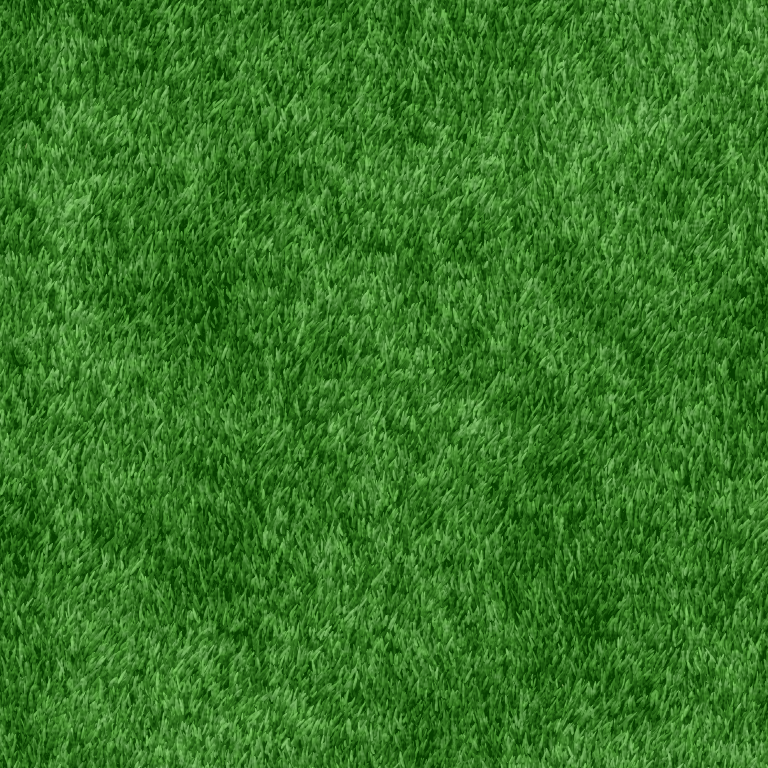
This texture is drawn by a Shadertoy shader. Its source:

```glsl
// Dense lawn seen from above: fine, slightly curved blades leaning mostly up and right.
// Jittered cells scatter tapered blades in painter's order, from shaded depth to lit tips,
// then fine mottling and broad soft patches vary the tone before it becomes a green.

const vec3 DARK_GREEN  = vec3(0.09, 0.32, 0.04);
const vec3 MID_GREEN   = vec3(0.20, 0.46, 0.12);
const vec3 LIGHT_GREEN = vec3(0.38, 0.64, 0.29);
const vec3 STRAW       = vec3(0.56, 0.66, 0.40);

const float CELL = 0.014;          // spacing of the scatter grid
const int   LAYERS = 8;            // blades per cell, deepest first
const float MIN_HALF_LENGTH = 0.005;
const float MAX_HALF_LENGTH = 0.0125;
const float HALF_WIDTH = 0.0020;
const float MEAN_LEAN = 0.17;      // radians clockwise from upright
const float PATCH_LEAN = 0.6;      // lean shared by neighbouring blades
const float BLADE_LEAN = 1.05;     // lean of each blade alone
const float BEND = 0.0018;
const float STRAW_SHARE = 0.003;
const float MOTTLE = 0.42;
const float TUFTS = 0.34;
const float PATCHES = 0.24;
const float MEAN_TONE = 0.48;
const float CONTRAST = 1.25;

float hash(vec2 p) {
    return fract(sin(dot(p, vec2(127.1, 311.7))) * 43758.5453);
}

vec4 hash4(vec2 p) {
    float s = dot(p, vec2(127.1, 311.7));
    return fract(sin(s + vec4(0.0, 1.7, 3.1, 4.9)) * vec4(43758.5, 22578.1, 19642.3, 31415.9));
}

float noise(vec2 p) {
    vec2 i = floor(p), f = fract(p);
    f = f * f * (3.0 - 2.0 * f);
    return mix(mix(hash(i), hash(i + vec2(1.0, 0.0)), f.x),
               mix(hash(i + vec2(0.0, 1.0)), hash(i + vec2(1.0, 1.0)), f.x), f.y);
}

// Tone 0 is deep shade, 1 is a lit blade.
vec3 grassColor(float tone) {
    tone = clamp(tone, -0.25, 1.4);
    return tone < 0.45 ? mix(DARK_GREEN, MID_GREEN, tone / 0.45)
                       : mix(MID_GREEN, LIGHT_GREEN, (tone - 0.45) / 0.55);
}

// Blends one blade over the lawn; lawn.x is tone, lawn.y is the amount of straw.
void addBlade(inout vec2 lawn, vec2 uv, vec2 cell, float layer, float pixel) {
    vec2 seed = cell + layer * vec2(17.3, 41.9);
    vec4 place = hash4(seed);
    vec4 look = hash4(seed + 71.7);

    vec2 center = (cell + place.xy) * CELL;
    float straw = step(1.0 - STRAW_SHARE, look.w);
    float lean = MEAN_LEAN + PATCH_LEAN * (noise(center * 14.0) - 0.5)
               + (BLADE_LEAN + straw) * (place.z - 0.5);
    vec2 up = vec2(sin(lean), cos(lean));
    vec2 side = vec2(up.y, -up.x);

    vec2 offset = uv - center;
    float halfLength = mix(MIN_HALF_LENGTH, MAX_HALF_LENGTH, place.w);
    float along = dot(offset, up) / halfLength;
    float across = dot(offset, side) - BEND * (look.y - 0.4) * (along * along - 0.5);
    float width = HALF_WIDTH * mix(0.65, 1.15, look.z) * (1.0 - 0.5 * straw);
    width *= sqrt(max(1.0 - along * along, 0.0)) * (1.0 - 0.25 * along);

    float cover = 1.0 - smoothstep(-0.7 * pixel, 0.7 * pixel, abs(across) - width);
    cover *= step(abs(along), 1.0);

    float depth = layer / float(LAYERS - 1);
    float edge = clamp(across / HALF_WIDTH, -1.0, 1.0);
    float tone = 0.03 + 0.25 * depth + 0.76 * look.x + 0.17 * along
               - 0.12 * edge - 0.12 * edge * edge;
    lawn = mix(lawn, vec2(tone, straw), cover);
}

void mainImage(out vec4 fragColor, in vec2 fragCoord) {
    float pixel = 1.0 / iResolution.y;
    vec2 uv = fragCoord * pixel;
    vec2 home = floor(uv / CELL);

    // Shaded ground, then blades from the deepest layer upward.
    vec2 lawn = vec2(0.2 * noise(uv * 160.0) - 0.08, 0.0);
    for (int layer = 0; layer < LAYERS; layer++) {
        for (int row = 1; row >= -1; row--) {
            for (int column = -1; column <= 1; column++) {
                vec2 cell = home + vec2(column, row);
                addBlade(lawn, uv, cell, float(layer), pixel);
            }
        }
    }

    // Fine mottling, tuft shading and broad patches, with a dim left margin.
    float tone = lawn.x;
    tone += MOTTLE * (noise(uv * 330.0) - 0.5);
    tone += TUFTS * (noise(uv * vec2(48.0, 34.0) + 9.0) - 0.5);
    tone += PATCHES * (noise(uv * 13.0 + 5.0) - 0.5);
    tone += PATCHES * (noise(uv * 4.0 + 3.0) - 0.5);
    tone -= 0.15 * (1.0 - smoothstep(0.03, 0.08, uv.x));
    tone += 0.08 * (1.0 - smoothstep(0.1, 0.5, uv.x)) - 0.02;
    tone = MEAN_TONE + CONTRAST * (tone - MEAN_TONE);

    // Some blades are a cooler, paler green, others purer.
    vec3 color = grassColor(tone);
    float pale = noise(uv * 110.0 + 21.0) - 0.4;
    color += vec3(0.03, -0.02, 0.06) * pale * smoothstep(0.2, 0.7, tone);
    color = mix(color, STRAW, 0.8 * lawn.y);
    fragColor = vec4(color, 1.0);
}
```
